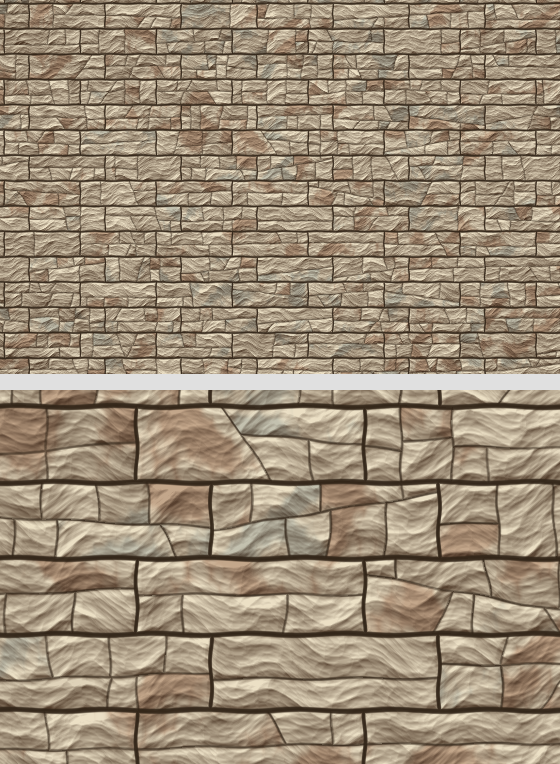
Top, the full canvas; bottom, a detail of the centre.
Give the GLSL for this texture, as a WebGL 2 fragment shader.

```glsl
#version 300 es
precision highp float;
// Wall of split-face stone panels in staggered rows, each broken into chiselled blocks.

#define ROWS 14.77          // panel rows over the canvas height
#define PANEL_LENGTH 3.0    // panel length in row heights
#define JOINT_WIDTH 0.034   // half width of gaps between panels
#define SEAM_WIDTH 0.016    // half width of cracks inside a panel
#define RELIEF 0.78         // contrast of the chiselled surface
#define BASE_TONE 0.70
#define STAIN 0.85
#define SHADOW vec3(0.33, 0.25, 0.18)
#define CREAM vec3(0.86, 0.81, 0.71)
#define GAP vec3(0.19, 0.14, 0.09)
#define RUST vec3(0.80, 0.70, 0.65)
#define SLATE vec3(0.80, 0.84, 0.87)

uniform vec2 u_resolution;
out vec4 fragColor;

struct Stone { float joint; float seam; float id; };

float hash(vec2 p) {
  vec3 q = fract(p.xyx * 0.1031);
  q += dot(q, q.yzx + 33.33);
  return fract((q.x + q.y) * q.z);
}

// Squared distance to the nearest scattered point: scoops with sharp ridges
float cellular(vec2 p) {
  vec2 cell = floor(p), f = p - cell;
  float nearest = 4.0;
  for (int j = -1; j <= 1; j++)
    for (int i = -1; i <= 1; i++) {
      vec2 o = vec2(i, j), c = cell + o;
      vec2 d = o + vec2(hash(c), hash(c + 71.7)) - f;
      nearest = min(nearest, dot(d, d));
    }
  return nearest;
}

// Soft blotches from layered sines, about -1 to 1
float blotches(vec2 p) {
  p += 0.7 * sin(p.yx * 1.7 + 1.3);
  return 0.5 * sin(p.x * 1.9 + sin(p.y * 2.3)) + 0.5 * sin(p.y * 3.1 - p.x * 1.2);
}

// Finds the panel, then cuts it repeatedly into blocks
Stone stoneAt(vec2 s) {
  s += 0.014 * sin(s.yx * vec2(9.0, 5.0) + 2.0 * sin(s * 3.0));
  float row = floor(s.y);
  s.x -= mod(row, 2.0) < 0.5 ? 1.15 : 0.17;
  float column = floor(s.x / PANEL_LENGTH);
  vec2 p = vec2(s.x - column * PANEL_LENGTH, s.y - row);
  vec2 lo = vec2(0.0), hi = vec2(PANEL_LENGTH, 1.0);
  vec2 edge = min(p, hi - p);
  float joint = min(edge.x * 1.35, edge.y), seam = joint;
  float id = hash(vec2(column, row) + 13.0);
  for (int level = 0; level < 3; level++) {
    vec2 size = hi - lo, mid = 0.5 * (lo + hi);
    vec2 key = vec2(id * 97.0, float(level) * 7.0 + 3.0);
    bool canSplit = size.x > 0.9, canLayer = size.y > 0.7;
    if (!canSplit && !canLayer) break;
    if (level > 0 && hash(key + 5.1) < 0.27) break;
    bool upright = canSplit && (!canLayer || hash(key) < 0.42);
    float place = hash(key + 11.3);
    float slant = 2.0 * hash(key + 23.9) - 1.0;
    slant *= slant * slant;
    float cut = upright ? mix(lo.x, hi.x, mix(0.24, 0.76, place))
                        : mix(lo.y, hi.y, mix(0.37, 0.63, place));
    float d = upright ? p.x - cut + 0.8 * slant * (p.y - mid.y)
                      : p.y - cut + 0.2 * slant * (p.x - mid.x);
    if (upright) { if (d > 0.0) lo.x = cut; else hi.x = cut; }
    else         { if (d > 0.0) lo.y = cut; else hi.y = cut; }
    seam = min(seam, abs(d));
    id = hash(vec2(id * 89.0, d > 0.0 ? 41.0 : 17.0));
  }
  return Stone(joint, seam, id);
}

// Height of the split rock face, turned differently on each stone
float relief(vec2 s, float id) {
  s.y += s.x * (hash(vec2(id * 61.0, 2.0)) - 0.5) * 0.7;
  s += id * 37.0 + 0.09 * sin(s.yx * vec2(7.0, 5.0));
  float height = 0.0, amount = 0.085;
  vec2 scale = vec2(1.4, 2.9);
  for (int i = 0; i < 4; i++) {
    height += amount * cellular(s * scale + float(i) * 19.0);
    scale *= 1.85;
    amount *= 0.46;
  }
  return height;
}

void main() {
  vec2 uv = gl_FragCoord.xy / u_resolution;
  vec2 s = gl_FragCoord.xy / u_resolution.y * ROWS + vec2(0.0, 0.37);
  float soft = ROWS / u_resolution.y;
  Stone stone = stoneAt(s);

  // Light from above, slightly left: slope of face and rounded rim
  vec2 ahead = vec2(-0.010, 0.029);
  float rimFall = smoothstep(0.0, 0.11, stone.seam) - smoothstep(0.0, 0.11, stoneAt(s + ahead).seam);
  float slope = (relief(s, stone.id) - relief(s + ahead, stone.id) + 0.022 * rimFall) / length(ahead);
  float patchTone = blotches(s * 0.9 + stone.id * 29.0);
  float tone = BASE_TONE + RELIEF * clamp(slope, -0.8, 0.6) + 0.07 * patchTone;
  tone += 0.18 * (hash(vec2(stone.id * 53.0, 8.0)) - 0.5);
  tone -= 0.22 * dot(uv - 0.5, uv - 0.5);
  vec3 color = mix(SHADOW, CREAM, clamp(tone, -0.25, 1.12));

  // Mineral stains on some stones, broken up by streaky speckle
  float kind = hash(vec2(stone.id * 43.0, 31.0));
  float speckle = cellular(s * vec2(6.5, 4.0) + 5.0);
  float stain = smoothstep(-0.3, 0.6, blotches(s * 1.5 + stone.id * 11.0) + 0.8 * (speckle - 0.3));
  color *= mix(vec3(1.0), RUST, STAIN * stain * step(kind, 0.32));
  color *= mix(vec3(1.0), SLATE, STAIN * stain * step(0.80, kind));

  // Cracks between blocks and deeper gaps between panels
  float crack = 1.0 - smoothstep(SEAM_WIDTH - soft, SEAM_WIDTH + soft, stone.seam);
  float gap = 1.0 - smoothstep(JOINT_WIDTH - soft, JOINT_WIDTH + soft, stone.joint);
  color = mix(color, GAP, crack * (0.66 + 0.2 * patchTone));
  color = mix(color, GAP, 0.88 * gap);
  fragColor = vec4(color, 1.0);
}
```
